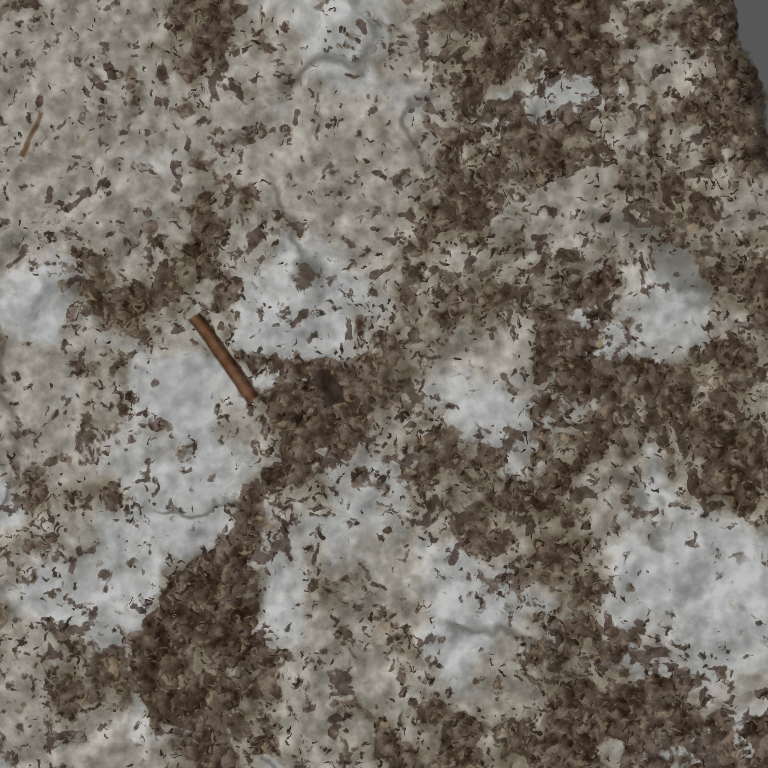
A Shadertoy shader for this texture:

```glsl
// Pale fungal crust over crumbly brown soil, strewn with flecks and a few twigs.
// Warped fractal noise places the soil patches, fluff and relief; thresholded noise
// and jittered cells scatter ragged grains whose density follows the soil.

vec3 hash3(vec2 p) {
    vec3 q = fract(p.xyx * vec3(0.1031, 0.1030, 0.0973));
    q += dot(q, q.yxz + 33.33);
    return fract((q.xxy + q.yzz) * q.zyx);
}

float noise(vec2 p) {
    vec2 i = floor(p), f = fract(p);
    f = f * f * (3.0 - 2.0 * f);
    return mix(mix(hash3(i).x, hash3(i + vec2(1, 0)).x, f.x),
               mix(hash3(i + vec2(0, 1)).x, hash3(i + vec2(1, 1)).x, f.x), f.y);
}

float fbm(vec2 p) {
    float sum = 0.0, amplitude = 0.516;
    for (int i = 0; i < 5; i++) {
        sum += amplitude * noise(p);
        p = mat2(1.6, 1.2, -1.2, 1.6) * p + 17.3;
        amplitude *= 0.5;
    }
    return sum;
}

mat2 rotation(float angle) {
    float c = cos(angle), s = sin(angle);
    return mat2(c, s, -s, c);
}

// Scattered oval grains: x is coverage, y is a random tone per grain
vec2 flecks(vec2 p, float density) {
    vec2 cell = floor(p), best = vec2(0.0, 0.5);
    for (int y = -1; y <= 1; y++)
    for (int x = -1; x <= 1; x++) {
        vec2 id = cell + vec2(x, y);
        vec3 place = hash3(id), kind = hash3(id + 71.3);
        vec2 d = rotation(place.z * 6.283) * (p - id - place.xy);
        d /= vec2(mix(0.25, 0.65, kind.x), mix(0.16, 0.36, kind.y));
        float cover = 1.0 - smoothstep(0.4, 1.2, length(d));
        cover *= smoothstep(kind.z - 0.06, kind.z + 0.06, density);
        if (cover > best.x) best = vec2(cover, fract(kind.x * 7.0 + kind.y * 5.0));
    }
    return best;
}

// Rod between a and b: x is coverage, y runs -1 to 1 across its width
vec2 rod(vec2 p, vec2 a, vec2 b, float radius) {
    vec2 axis = b - a, d = p - a;
    vec2 along = normalize(axis);
    float t = dot(d, along), across = dot(d, vec2(-along.y, along.x));
    float edge = max(abs(across) - radius, abs(t - 0.5 * length(axis)) - 0.5 * length(axis));
    return vec2(1.0 - smoothstep(-0.002, 0.002, edge), across / radius);
}

void mainImage(out vec4 fragColor, in vec2 fragCoord) {
    vec2 uv = fragCoord / iResolution.y;
    vec2 wobble = vec2(fbm(uv * 14.0), fbm(uv * 14.0 + 31.7)) - 0.5;
    vec2 warped = uv + 0.09 * wobble;
    float fine = fbm(uv * 85.0) - 0.5;
    float crumble = fbm(uv * 34.0 + 9.1) - 0.5;

    // Soil field, with one large oval clod and a dirtier right side
    vec2 clod = rotation(0.35) * (warped - vec2(0.247, 0.155));
    float oval = 1.0 - smoothstep(0.75, 1.1, length(clod / vec2(0.075, 0.135)));
    float soil = fbm(warped * 8.5 + 3.7) + 0.24 * oval + 0.03 * smoothstep(0.55, 0.95, uv.x);
    float fluff = smoothstep(0.49, 0.68, fbm(warped * 7.5 + 52.4)) * (1.0 - oval);
    float patchy = smoothstep(0.55, 0.65, soil + 0.75 * crumble + 0.25 * fine - 0.08 * fluff);

    // Crust: warm grey to cool white, lumpy and lit from the upper left
    float relief = fbm(warped * 15.0) - fbm(warped * 15.0 + vec2(-0.3, 0.3));
    float lumps = fbm(uv * 42.0 + wobble) - fbm(uv * 42.0 + wobble + vec2(-0.4, 0.4));
    vec3 color = mix(vec3(0.565, 0.547, 0.51), vec3(0.645, 0.65, 0.645), fluff);
    color += 0.3 * relief + 0.2 * lumps + 0.28 * fine * (1.0 - 0.4 * fluff);
    color -= vec3(0.09, 0.105, 0.125) * smoothstep(0.42, 0.6, soil + 0.3 * crumble) * (1.0 - 0.7 * fluff);

    // Short broken grey creases
    float crease = 1.0 - smoothstep(0.0, 0.04, abs(noise(warped * 5.5 + 8.6) - 0.5));
    crease *= smoothstep(0.6, 0.75, noise(uv * 7.0 + 40.2) + 0.5 * crumble);
    color = mix(color, vec3(0.32, 0.315, 0.295), 0.6 * crease);

    // Soil bed
    vec3 bed = vec3(0.285, 0.238, 0.2) + 0.5 * fine + 0.15 * crumble;
    color = mix(color, bed, 0.92 * patchy);

    // Ragged crumbs, everywhere but thinner on the fluff
    float crumbs = fbm(uv * 62.0 + 2.5 * wobble + 63.0) + 0.45 * (soil - 0.5) - 0.06 * fluff;
    vec3 crumbColor = vec3(0.25, 0.2, 0.165) + 0.3 * fine;
    color = mix(color, crumbColor, 0.75 * smoothstep(0.575, 0.675, crumbs) * (1.0 - 0.6 * patchy));

    // Grains at two sizes, dense in the soil and sparse on the fluff
    vec2 jitter = vec2(fine, fbm(uv * 85.0 + 44.0) - 0.5);
    float density = 0.09 + 0.26 * smoothstep(0.36, 0.6, soil) - 0.12 * fluff + 0.35 * patchy;
    for (int i = 0; i < 2; i++) {
        float scale = i == 0 ? 62.0 : 112.0;
        vec2 grain = flecks(uv * scale + 2.0 * jitter + float(i) * 23.0, density);
        vec3 tone = mix(vec3(0.135, 0.1, 0.075), vec3(0.31, 0.26, 0.215), grain.y);
        tone = mix(tone, vec3(0.47, 0.41, 0.335), patchy * smoothstep(0.55, 0.85, grain.y));
        color = mix(color, tone + 0.15 * fine, 0.82 * grain.x);
    }

    // Rare pale seeds in the soil
    vec2 seed = flecks(uv * 56.0 + jitter + 90.0, 0.07 * patchy);
    color = mix(color, vec3(0.53, 0.47, 0.38) + 0.2 * fine, 0.85 * seed.x);

    // Twigs and a dark chip
    vec2 twig = rod(uv + 0.012 * wobble, vec2(0.251, 0.588), vec2(0.331, 0.479), 0.0095);
    vec3 bark = mix(vec3(0.41, 0.3, 0.22), vec3(0.21, 0.15, 0.11), smoothstep(0.1, 1.0, abs(twig.y + 0.2)));
    color = mix(color, bark + 0.2 * fine, twig.x);
    vec2 straw = rod(uv + 0.02 * wobble, vec2(0.032, 0.80), vec2(0.051, 0.857), 0.0035);
    color = mix(color, vec3(0.36, 0.26, 0.19) + 0.3 * fine, 0.8 * straw.x);
    vec2 chip = rod(uv + 0.06 * wobble + 0.012 * jitter, vec2(0.41, 0.512), vec2(0.435, 0.476), 0.012);
    color = mix(color, vec3(0.2, 0.16, 0.14) + 0.15 * fine, 0.9 * chip.x);

    // Smooth grey backdrop past the rounded upper right corner
    float corner = uv.x - 0.94 + 0.42 * (uv.y - 1.0) + 0.08 * wobble.x;
    color *= 1.0 - 0.35 * smoothstep(-0.04, 0.0, corner);
    color = mix(color, vec3(0.34, 0.34, 0.345), smoothstep(-0.003, 0.004, corner));

    fragColor = vec4(clamp(color, 0.08, 0.74), 1.0);
}
```
